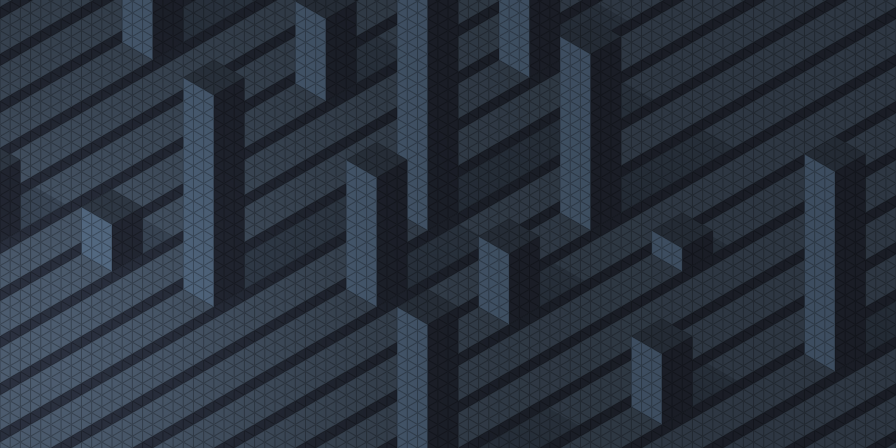
Give the GLSL for this background, as a Shadertoy shader.

```glsl
const float ROWS = 38.1;          // lattice edges in the canvas height
const float COLUMN_STEP = 0.8660; // lattice column spacing, in edges
const float HALF_WIDTH = 3.0;     // pillar half width, in lattice columns
const float LANE_PERIOD = 4.0;
const float LANE_WIDTH = 3.0;

const vec3 GROUND = vec3(0.180, 0.217, 0.262);
const vec3 GROOVE = vec3(0.100, 0.115, 0.150);
const vec3 SHADOW = vec3(0.130, 0.158, 0.197);
const vec3 LEFT_FACE = vec3(0.240, 0.303, 0.375);
const vec3 RIGHT_FACE = vec3(0.100, 0.113, 0.148);
const vec3 TOP_FACE = vec3(0.142, 0.170, 0.208);

// Pillars from back to front: lattice column, top and foot of the front edge
const int PILLAR_COUNT = 14;
const vec3 PILLARS[PILLAR_COUNT] = vec3[PILLAR_COUNT](
    vec3(15, 44, 33), vec3(52, 40.5, 31.5), vec3(32, 36.5, 29.5),
    vec3(42, 44.5, 18.5), vec3(58, 33.5, 18.5), vec3(-1, 23, 17),
    vec3(11, 19, 15), vec3(67, 17, 15), vec3(37, 23, 12),
    vec3(21, 30, 12), vec3(50, 16.5, 10.5), vec3(82, 23.5, 6.5),
    vec3(65, 8, 2), vec3(42, 10.5, -5.5));

// Antialiased coverage of a signed distance, positive inside
float cover(float d, float pixel) {
    return clamp(d / pixel + 0.5, 0.0, 1.0);
}

float band(float v, float width, float pixel) {
    return cover(v, pixel) * cover(width - v, pixel);
}

// Ground axes: x crosses the lanes, y runs along them
vec2 groundAxes(vec2 p) {
    return vec2(p.y - 0.5 * p.x, p.y + 0.5 * p.x);
}

vec3 groundColor(vec2 p, float pixel) {
    float across = mod(groundAxes(p).x - 1.5 + 0.5, LANE_PERIOD) - 0.5;
    return mix(GROOVE, GROUND, band(across, LANE_WIDTH, pixel));
}

// Shadow along the lane, longer for taller pillars
float pillarShadow(vec2 p, vec3 pillar, float pixel) {
    vec2 g = groundAxes(p) - groundAxes(pillar.xz);
    float reach = LANE_WIDTH + 0.74 * (pillar.y - pillar.z);
    float fade = mix(1.0, 0.55, clamp(g.y / reach, 0.0, 1.0));
    return band(g.x, LANE_WIDTH, pixel) * band(g.y, reach, pixel) * fade;
}

// Pillar colour in rgb, coverage in alpha
vec4 pillarLayer(vec2 p, vec3 pillar, float pixel) {
    float dx = p.x - pillar.x;
    float slope = 0.5 * abs(dx);
    float body = cover(HALF_WIDTH - abs(dx), pixel)
               * cover(p.y - pillar.z - slope, pixel)
               * cover(pillar.y + HALF_WIDTH - slope - p.y, pixel);
    vec3 side = mix(LEFT_FACE, RIGHT_FACE, cover(dx, pixel));
    return vec4(mix(side, TOP_FACE, cover(p.y - pillar.y - slope, pixel)), body);
}

// Thin lines of the triangular lattice
float latticeLines(vec2 p, float pixel) {
    vec3 axes = vec3(p.x, groundAxes(p) + 0.5);
    vec3 d = abs(fract(axes + 0.5) - 0.5) * COLUMN_STEP;
    float nearest = min(d.x, min(d.y, d.z));
    float lineWidth = max(0.09, pixel);
    return 0.09 / lineWidth * cover(0.5 * lineWidth - nearest, pixel);
}

float radialGlow(vec2 uv, vec2 center, float radius) {
    vec2 d = (uv - center) / radius;
    return exp(-dot(d, d));
}

void mainImage(out vec4 fragColor, in vec2 fragCoord) {
    vec2 uv = fragCoord / iResolution.y;
    float pixel = ROWS / iResolution.y;
    vec2 p = uv * ROWS * vec2(1.0 / COLUMN_STEP, 1.0);

    // Lanes and shadows
    vec3 color = groundColor(p, pixel);
    float shade = 0.0;
    for (int i = 0; i < PILLAR_COUNT; i++) {
        shade = max(shade, pillarShadow(p, PILLARS[i], pixel));
    }
    color = mix(color, SHADOW, shade);

    // Pillars, with weaker glow on their faces
    float glowGain = 0.68;
    for (int i = 0; i < PILLAR_COUNT; i++) {
        vec4 layer = pillarLayer(p, PILLARS[i], pixel);
        color = mix(color, layer.rgb, layer.a);
        glowGain = mix(glowGain, 0.42, layer.a);
    }

    // Lattice and lower left light
    color *= 1.0 - 0.27 * latticeLines(p, pixel);
    color *= 1.0 + glowGain * radialGlow(uv, vec2(0.07, 0.2), 0.6);
    fragColor = vec4(color, 1.0);
}
```
